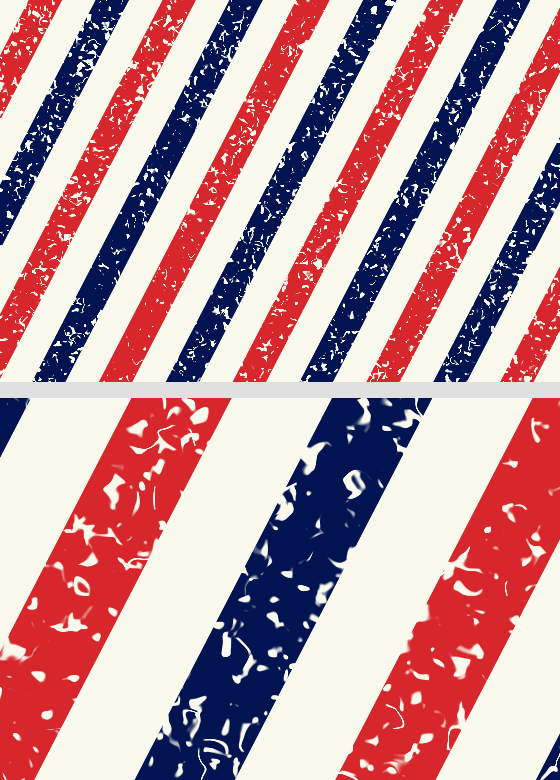
Top: the whole. Bottom: its middle third, enlarged.
Reproduce this pattern procedurally as a WebGL 1 fragment shader.

```glsl
precision highp float;
// Slanted stripes, alternating red and navy on cream, as wide as their gaps.
// A sheared coordinate selects each stripe; thresholded warped noise chips
// the paint into flecks and short curls, denser in some patches than others.

uniform vec2 u_resolution;

// Lengths are in canvas heights.
const vec3 CREAM = vec3(0.975, 0.982, 0.930);
const vec3 RED = vec3(0.842, 0.150, 0.172);
const vec3 NAVY = vec3(0.005, 0.075, 0.312);
const float SPACING = 0.1751;       // horizontal step between stripes
const float FILL = 0.5;             // painted fraction of each step
const float SLANT = 0.517;          // sideways run per unit of height
const float FIRST_EDGE = 0.2586;    // left edge of a red stripe at the bottom
const float FLECK_SCALE = 92.0;
const float FLECK_LEVEL = 0.705;    // higher leaves more paint
const float FLECK_SOFTNESS = 0.045;
const float CURL_SCALE = 52.0;
const float CURL_WIDTH = 0.055;
const float PATCH_SCALE = 7.0;
const float PATCH_STRENGTH = 0.13;
const vec2 CALM_SPOT = vec2(0.36, 0.28);
const vec2 WORN_SPOT = vec2(0.22, 0.96);

float hash(vec2 cell) {
  vec3 p = fract(cell.xyx * 0.1031);
  p += dot(p, p.yzx + 33.33);
  return fract((p.x + p.y) * p.z);
}

float valueNoise(vec2 p) {
  vec2 cell = floor(p);
  vec2 f = fract(p);
  f = f * f * (3.0 - 2.0 * f);
  float low = mix(hash(cell), hash(cell + vec2(1.0, 0.0)), f.x);
  float high = mix(hash(cell + vec2(0.0, 1.0)), hash(cell + 1.0), f.x);
  return mix(low, high, f.y);
}

// Gaussian falloff around a spot.
float glow(vec2 p, vec2 center, float radius) {
  vec2 d = (p - center) / radius;
  return exp(-dot(d, d));
}

// Local tendency of the paint to chip, around zero.
float wearDensity(vec2 p) {
  float patches = 0.6 * valueNoise(p * PATCH_SCALE + 3.7)
                + 0.4 * valueNoise(p * PATCH_SCALE * 3.0 + 21.3) - 0.5;
  return PATCH_STRENGTH * patches
       + 0.05 * glow(p, WORN_SPOT, 0.3) - 0.05 * glow(p, CALM_SPOT, 0.25);
}

// 1 where paint is missing, 0 where it is intact.
float chippedPaint(vec2 p) {
  vec2 bend = vec2(valueNoise(p * 70.0 + 11.0), valueNoise(p * 70.0 + 47.0));
  vec2 q = p + 0.012 * (bend - 0.5);
  float density = wearDensity(p);

  // Irregular flecks
  float grain = 0.62 * valueNoise(q * FLECK_SCALE + 5.0)
              + 0.38 * valueNoise(q * FLECK_SCALE * 1.83 + 31.0);
  float level = FLECK_LEVEL - density;
  float flecks = smoothstep(level - FLECK_SOFTNESS, level + FLECK_SOFTNESS, grain);

  // Thin curls along noise contours, broken into short pieces
  float contour = abs(valueNoise(q * CURL_SCALE + 71.0) - 0.5);
  float curl = 1.0 - smoothstep(CURL_WIDTH * 0.4, CURL_WIDTH, contour);
  float pieces = valueNoise(p * 38.0 + 91.0) + 1.5 * density;
  curl *= smoothstep(0.70, 0.76, pieces);

  return max(flecks, curl);
}

void main() {
  float pixel = 1.0 / u_resolution.y;
  vec2 p = gl_FragCoord.xy * pixel;

  // Position across the stripes, in steps
  float across = (p.x - SLANT * p.y - FIRST_EDGE) / SPACING;
  float blur = 0.5 * pixel * sqrt(1.0 + SLANT * SLANT) / SPACING;

  // Center each stripe in its step so both edges can be smoothed
  float centered = across + 0.5 * (1.0 - FILL);
  float fromCenter = abs(fract(centered) - 0.5);
  float stripe = 1.0 - smoothstep(0.5 * FILL - blur, 0.5 * FILL + blur, fromCenter);
  float isNavy = step(0.5, mod(floor(centered), 2.0));

  vec3 paint = mix(RED, NAVY, isNavy);
  float coverage = stripe * (1.0 - chippedPaint(p));
  gl_FragColor = vec4(mix(CREAM, paint, coverage), 1.0);
}
```
